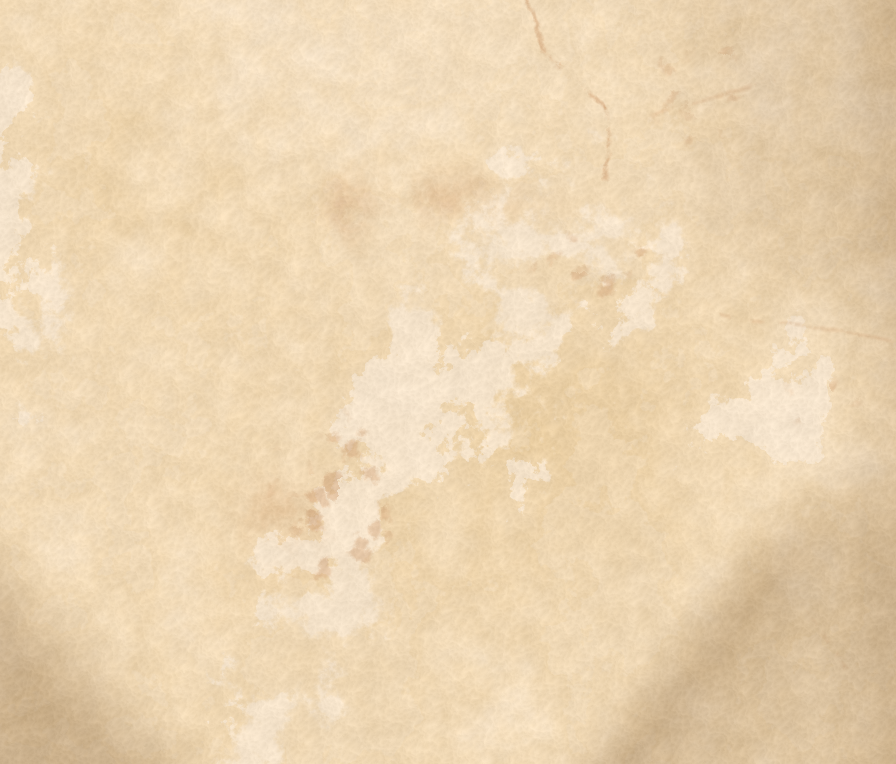
This texture is drawn by a Shadertoy shader. Its source:

```glsl
// Aged parchment: cream paper mottled with ochre, pale ragged water marks,
// brown spots, thin creases and soft shadows near the corners.
// Layered sines shape the stains; cellular noise makes the spots and grain.

const vec3 PAPER = vec3(0.955, 0.868, 0.738);
const vec3 OCHRE = vec3(0.910, 0.800, 0.625);
const vec3 BLEACHED = vec3(0.966, 0.900, 0.812);
const vec3 RUST = vec3(0.800, 0.610, 0.440);
const vec3 SHADE = vec3(0.810, 0.770, 0.715);  // multiplies the paper

const float MOTTLE_SCALE = 4.5;
const float RAGGED_SCALE = 15.0;
const float FINE_SCALE = 32.0;
const float RAGGED_DEPTH = 0.095;
const float SPOT_SCALE = 28.0;
const float GRAIN_SCALE = 150.0;
const float GRAIN_AMOUNT = 0.048;
const float FINE_AMOUNT = 0.026;
const float CREASE_WIDTH = 0.0026;
const mat2 TURN = mat2(0.80, 0.60, -0.60, 0.80);

// Bleached strokes, each from xy to zw
const vec4 MARKS[10] = vec4[10](
    vec4(0.83, 0.64, 0.66, 0.71), vec4(0.70, 0.72, 0.80, 0.73),
    vec4(0.68, 0.59, 0.64, 0.51), vec4(0.65, 0.44, 0.66, 0.43),
    vec4(0.54, 0.55, 0.49, 0.38), vec4(0.47, 0.36, 0.45, 0.20),
    vec4(0.38, 0.24, 0.44, 0.20), vec4(0.43, 0.11, 0.31, 0.03),
    vec4(-0.02, 0.86, 0.01, 0.56), vec4(0.98, 0.46, 1.03, 0.48));

// Creases, the first three joined into one crack
const vec4 CREASES[6] = vec4[6](
    vec4(0.69, 1.01, 0.73, 0.92), vec4(0.73, 0.92, 0.79, 0.86),
    vec4(0.79, 0.86, 0.80, 0.77), vec4(0.95, 0.585, 1.18, 0.555),
    vec4(1.05, 0.21, 1.11, 0.13), vec4(0.86, 0.85, 1.01, 0.89));

vec2 hash2(vec2 cell) {
    vec2 k = vec2(dot(cell, vec2(127.1, 311.7)), dot(cell, vec2(269.5, 183.3)));
    return fract(sin(k) * 43758.5);
}

// Turned and warped sine layers, centred on zero
float layeredSines(vec2 p) {
    float sum = 0.0, amp = 0.5;
    for (int i = 0; i < 7; i++) {
        p = TURN * p * 1.85 + 3.1;
        vec2 q = p + 1.2 * sin(p.yx * 0.8 + 2.0 * sum);
        sum += amp * sin(q.x) * sin(q.y);
        amp *= 0.65;
    }
    return sum;
}

// Distance to the nearest cell point, and a random value for that cell
vec2 cellular(vec2 p) {
    vec2 base = floor(p), nearest = vec2(9.0, 0.0);
    for (int y = -1; y <= 1; y++)
    for (int x = -1; x <= 1; x++) {
        vec2 cell = base + vec2(x, y);
        vec2 point = hash2(cell);
        float d = length(cell + point - p);
        if (d < nearest.x) nearest = vec2(d, fract(point.x * 7.3 + point.y * 3.7));
    }
    return nearest;
}

float segment(vec2 p, vec4 s) {
    vec2 along = s.zw - s.xy, rel = p - s.xy;
    return length(rel - along * clamp(dot(rel, along) / dot(along, along), 0.0, 1.0));
}

float blob(vec2 p, vec2 centre, vec2 size) {
    vec2 q = (p - centre) / size;
    return exp(-dot(q, q));
}

float cornerShadow(vec2 p, float wobble) {
    p += 0.015 * wobble;
    float left = 1.0 - smoothstep(0.45, 1.15, p.x / 0.28 + p.y / 0.30);
    float d = dot(p - vec2(0.80, 0.05), vec2(0.79, -0.61));
    float right = smoothstep(-0.04, 0.06, d) * mix(0.36, 0.80, exp(-max(d - 0.05, 0.0) * 13.0));
    right *= 1.0 - smoothstep(0.22, 0.44, p.y);
    float top = 0.36 * smoothstep(0.82, 1.05, p.x + 0.15 * (p.y - 0.8)) * smoothstep(0.50, 0.75, p.y);
    float edge = 0.36 * smoothstep(1.06, 1.19, p.x);
    return clamp(0.80 * left + right + top + edge, 0.0, 1.0);
}

void mainImage(out vec4 fragColor, in vec2 fragCoord) {
    vec2 p = fragCoord / iResolution.y;
    p.x *= 1.1743 * iResolution.y / iResolution.x;
    float broad = layeredSines(p * MOTTLE_SCALE);
    float ragged = layeredSines(p * RAGGED_SCALE + 11.0);
    float fine = layeredSines(p * FINE_SCALE + 5.0);

    // Mottled paper
    float stain = 0.15 + 0.50 * broad + 0.40 * ragged
        + 0.50 * blob(p, vec2(0.76, 0.44), vec2(0.16, 0.17))
        + 0.35 * blob(p, vec2(0.20, 0.77), vec2(0.16, 0.15))
        + 0.25 * blob(p, vec2(0.52, 0.30), vec2(0.30, 0.30))
        - 0.30 * blob(p, vec2(0.55, 0.93), vec2(0.22, 0.12));
    vec3 color = mix(PAPER, OCHRE, clamp(stain, 0.0, 1.0));
    color = mix(color, BLEACHED, 0.8 * clamp(0.05 - 1.6 * stain, 0.0, 1.0));

    // Bleached marks with a faint tide line, and weaker washes elsewhere
    float d = 1.0;
    for (int i = 0; i < 10; i++) d = min(d, segment(p, MARKS[i]));
    d += RAGGED_DEPTH * (ragged + 0.45 * broad) - 0.040;
    float soft = mix(0.006, 0.030, smoothstep(-0.2, 0.4, broad));
    float wash = smoothstep(0.0, 0.12, broad + 0.5 * ragged - 0.30);
    color = mix(color, BLEACHED, 0.30 * wash);
    color = mix(color, OCHRE, 0.30 * exp(-abs(d) * 70.0));
    color = mix(color, BLEACHED, 0.82 * (1.0 - smoothstep(-soft, soft, d)));

    // Clustered spots and rusty smears
    vec2 spot = cellular((p + 0.014 * vec2(ragged, fine)) * SPOT_SCALE);
    float cluster = blob(p, vec2(0.44, 0.34), vec2(0.09, 0.13))
        + 0.7 * blob(p, vec2(0.80, 0.65), vec2(0.13, 0.06))
        + 0.6 * blob(p, vec2(1.06, 0.48), vec2(0.09, 0.04))
        + 0.5 * blob(p, vec2(0.92, 0.88), vec2(0.16, 0.12));
    float radius = 0.52 * spot.y * min(cluster, 1.0);
    float spots = (1.0 - smoothstep(radius - 0.14, radius + 0.12, spot.x)) * smoothstep(0.10, 0.25, radius);
    float smear = blob(p, vec2(0.455, 0.725), vec2(0.025, 0.04))
        + 0.7 * blob(p, vec2(0.58, 0.74), vec2(0.10, 0.035))
        + 0.6 * blob(p, vec2(0.37, 0.32), vec2(0.06, 0.05));
    color = mix(color, RUST, clamp(0.40 * spots + smear * (0.20 + 0.45 * ragged), 0.0, 0.55));

    // Broken creases
    vec2 bent = p + 0.010 * vec2(ragged, broad);
    float wear = smoothstep(-0.5, 0.3, fine);
    for (int i = 0; i < 6; i++) {
        float line = 1.0 - smoothstep(0.0, 2.0 * CREASE_WIDTH, segment(bent, CREASES[i]));
        color = mix(color, RUST, line * wear * (i < 3 ? 0.50 : 0.25));
    }

    // Shadows and paper grain
    color *= mix(vec3(1.0), SHADE, cornerShadow(p, broad));
    float grain = cellular(p * GRAIN_SCALE + 1.2 * fine).x - 0.45;
    fragColor = vec4(color + GRAIN_AMOUNT * grain + FINE_AMOUNT * fine, 1.0);
}
```
